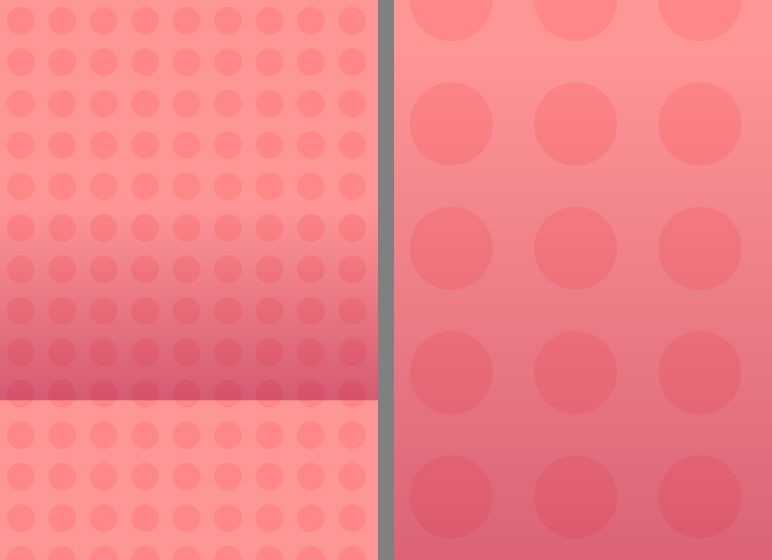
Left, the full canvas; right, a detail of the centre.
Write a WebGL 2 fragment shader that draws this pattern.

```glsl
#version 300 es
precision highp float;
// Pink polka dots on a square grid, with a soft shadow band ending in a hard edge.

#define PITCH 0.07402        // dot spacing, in canvas heights
#define DOT_RADIUS 0.334     // in pitches
#define SHADOW_START 0.357   // depth below the top edge, in canvas heights
#define SHADOW_END 0.7148
#define SHADOW_STRENGTH 0.4
#define GROUND_COLOR vec3(1.0, 0.59, 0.59)
#define DOT_COLOR vec3(1.0, 0.53, 0.53)
#define SHADOW_COLOR vec3(0.59, 0.0, 0.235)

uniform vec2 u_resolution;
out vec4 fragColor;

// Signed distance to the nearest dot, in pitches; the grid starts at the top left.
float dotDistance(vec2 p) {
    return length(fract(p / PITCH) - 0.5) - DOT_RADIUS;
}

// Linear ramp that deepens downward and stops sharply at its lower edge.
float shadowAmount(float depth, float pixel) {
    float ramp = clamp((depth - SHADOW_START) / (SHADOW_END - SHADOW_START), 0.0, 1.0);
    float inside = clamp((SHADOW_END - depth) / pixel + 0.5, 0.0, 1.0);
    return SHADOW_STRENGTH * ramp * inside;
}

void main() {
    // Position from the top left, in canvas heights
    float pixel = 1.0 / u_resolution.y;
    vec2 p = vec2(gl_FragCoord.x, u_resolution.y - gl_FragCoord.y) * pixel;

    // Dots with a one-pixel smooth edge
    float coverage = clamp(0.5 - dotDistance(p) * PITCH / pixel, 0.0, 1.0);
    vec3 color = mix(GROUND_COLOR, DOT_COLOR, coverage);

    // Shadow over dots and ground alike
    color = mix(color, SHADOW_COLOR, shadowAmount(p.y, pixel));
    fragColor = vec4(color, 1.0);
}
```
